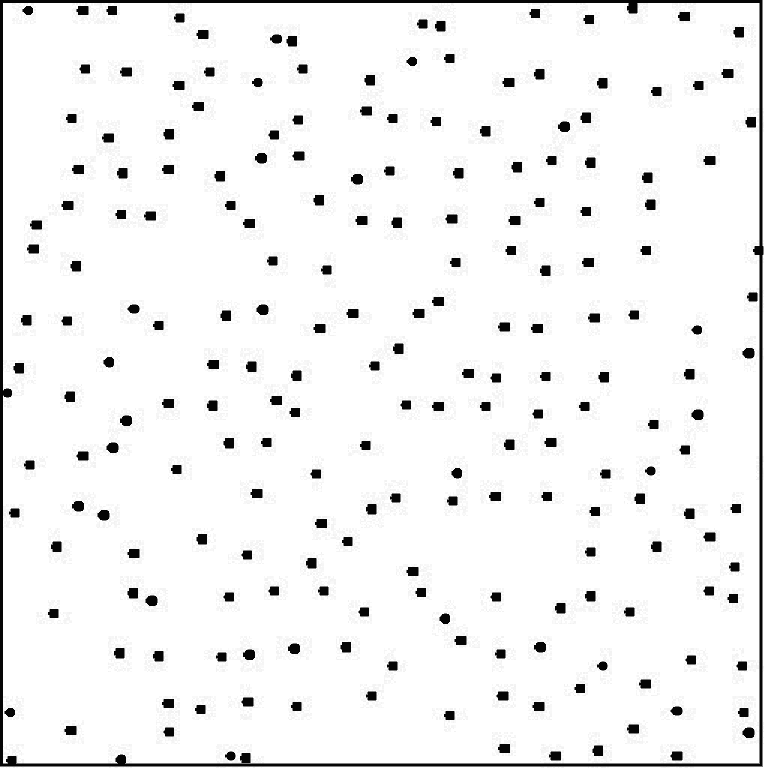
This pattern is drawn by a Shadertoy shader. Its source:

```glsl
// Scattered small black dots on white inside a thin black frame, with faint speckle.
vec2 hash22(vec2 p) {
    vec3 q = fract(p.xyx * vec3(0.1031, 0.1030, 0.0973));
    q += dot(q, q.yzx + 33.33);
    return fract((q.xx + q.yz) * q.zy);
}

float roundedBox(vec2 p, vec2 halfSize, float radius) {
    vec2 d = abs(p) - halfSize + radius;
    return length(max(d, 0.0)) + min(max(d.x, d.y), 0.0) - radius;
}

// One blunt dot: mostly wide and squarish, some round, all with a nub on the left
float dotShape(vec2 p, vec2 seed) {
    vec2 kind = hash22(seed + 71.0);
    vec2 size = vec2(6.0);
    size.x += step(0.6, kind.x);
    size.y += step(0.88, kind.x) + step(kind.x, 0.22);
    float radius = kind.x > 0.88 || kind.y > 0.93 ? 2.5 : 0.5;
    vec2 halfSize = 0.5 * size;
    p -= halfSize;
    float body = roundedBox(p, halfSize, radius);
    float nub = roundedBox(p + vec2(halfSize.x, 0.0), vec2(1.0, halfSize.y - 2.0), 0.3);
    return min(body, nub);
}

// Distance to the nearest dot of a jittered grid with random gaps
float dots(vec2 p) {
    const float spacing = 32.0;
    vec2 cell = floor(p / spacing);
    float d = 1e3;
    for (int j = -1; j <= 1; j++) {
        for (int i = -1; i <= 1; i++) {
            vec2 id = cell + vec2(i, j);
            if (hash22(id + 211.0).x > 0.79) continue;
            vec2 corner = floor((id + 0.74 * hash22(id + 7.0)) * spacing);
            d = min(d, dotShape(p - corner, id));
        }
    }
    return d;
}

void mainImage(out vec4 fragColor, in vec2 fragCoord) {
    // The canvas is 512 units high
    float unit = 512.0 / iResolution.y;
    vec2 p = fragCoord * unit;
    vec2 canvas = iResolution.xy * unit;

    // Faint grain fills the square blocks close to a dot
    vec2 blockCentre = (floor(p / 8.0) + 0.5) * 8.0;
    vec2 grain = hash22(floor(p) + 113.0);
    float speckle = step(dots(blockCentre), 5.5) * step(grain.x, 0.6);
    vec3 color = vec3(1.0 - speckle * mix(0.02, 0.055, grain.y));

    // Frame, set slightly in at the right and the bottom, never thinner than a sample
    float thickness = max(2.0, unit);
    vec2 low = vec2(0.0, 1.0);
    vec2 high = canvas - vec2(1.0, 0.0);
    float outer = roundedBox(p - 0.5 * (low + high), 0.5 * (high - low), 0.0);
    float frame = max(outer, -outer - thickness);

    // Narrow smoothing keeps the ink crisp
    float d = min(dots(p), frame);
    float ink = clamp(0.5 - 3.0 * d / unit, 0.0, 1.0);
    fragColor = vec4(mix(color, vec3(0.02), ink), 1.0);
}
```
